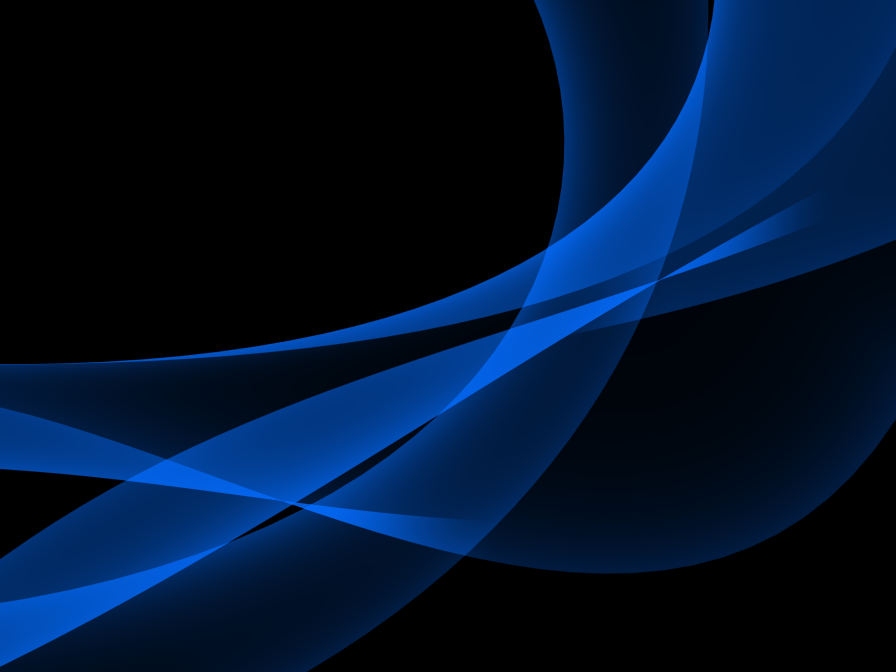
This background is drawn by a WebGL 2 fragment shader. Its source:

```glsl
#version 300 es
precision highp float;
// Translucent blue ribbons sweeping over black. Each ribbon is the area between
// two cubic Bezier edges, lit by a soft glow that fades inward from each edge.
// Where the edges cross, the ribbon twists; overlapping ribbons add their light.
uniform vec2 u_resolution;
out vec4 fragColor;

vec2 bezier(vec2 a, vec2 b, vec2 c, vec2 d, float t) {
    float s = 1.0 - t;
    return s * s * s * a + 3.0 * s * t * (s * b + t * c) + t * t * t * d;
}

// Signed distance to a Bezier curve, positive on the left of its direction
float edgeDistance(vec2 p, vec2 a, vec2 b, vec2 c, vec2 d) {
    const int SEGMENTS = 32;
    float nearest = 1e5, side = 1.0;
    vec2 start = a;
    for (int i = 1; i <= SEGMENTS; i++) {
        vec2 end = bezier(a, b, c, d, float(i) / float(SEGMENTS));
        vec2 along = end - start, rel = p - start;
        vec2 gap = rel - along * clamp(dot(rel, along) / dot(along, along), 0.0, 1.0);
        float dist = dot(gap, gap);
        if (dist < nearest) {
            nearest = dist;
            side = along.x * rel.y - along.y * rel.x < 0.0 ? -1.0 : 1.0;
        }
        start = end;
    }
    return side * sqrt(nearest);
}

// Light of a ribbon between two edges: base level, glow strengths, glow widths
float ribbon(float d1, float d2, float base, vec2 glow, vec2 width) {
    float aa = 0.8 / u_resolution.y;
    float s1 = smoothstep(-aa, aa, d1), s2 = smoothstep(-aa, aa, d2);
    float inside = mix(s1, 1.0 - s1, s2);
    return inside * (base + dot(glow, exp(-abs(vec2(d1, d2)) / width)));
}

void main() {
    vec2 p = gl_FragCoord.xy / u_resolution.y;

    // Edges of the tall ribbon falling from the top to the lower left
    float fallInner = edgeDistance(p, vec2(0.774, 1.043), vec2(0.967, 0.679), vec2(0.747, 0.210), vec2(-0.035, 0.097));
    float fallOuter = edgeDistance(p, vec2(1.052, 1.052), vec2(1.076, 0.653), vec2(0.894, 0.219), vec2(0.365, -0.050));
    // Edges of the sweep from the upper right to the middle left
    float sweepTop = edgeDistance(p, vec2(1.066, 1.043), vec2(1.059, 0.670), vec2(0.660, 0.448), vec2(-0.035, 0.458));
    float sweepLow = edgeDistance(p, vec2(1.363, 1.000), vec2(1.215, 0.583), vec2(0.660, 0.453), vec2(-0.035, 0.458));
    float wingLow = edgeDistance(p, vec2(1.389, 0.667), vec2(1.111, 0.545), vec2(0.868, 0.505), vec2(0.521, 0.436));
    // Edges of the bowl and of the blade at its left end
    float bowl = edgeDistance(p, vec2(1.363, 0.427), vec2(1.059, -0.146), vec2(0.382, 0.323), vec2(-0.035, 0.401));
    float bladeLow = edgeDistance(p, vec2(1.424, 0.306), vec2(0.781, 0.132), vec2(0.451, 0.280), vec2(-0.035, 0.304));
    // Edges of the diagonal leaf rising from the lower left
    float leafTop = edgeDistance(p, vec2(-0.035, 0.142), vec2(0.382, 0.458), vec2(0.816, 0.486), vec2(1.389, 0.740));
    float leafLow = edgeDistance(p, vec2(-0.035, -0.009), vec2(0.451, 0.222), vec2(0.903, 0.575), vec2(1.389, 0.800));

    // Add up the ribbons, fading those that dissolve along their length
    float light = ribbon(fallInner, fallOuter, 0.08, vec2(0.42, 0.18), vec2(0.055, 0.05));
    light += ribbon(sweepTop, sweepLow, 0.28, vec2(0.20, 0.10), vec2(0.07, 0.05));
    light += ribbon(sweepTop, bowl, 0.035, vec2(0.25, 0.22), vec2(0.02, 0.09));
    light += ribbon(sweepLow, wingLow, 0.18, vec2(0.08, 0.10), vec2(0.12, 0.05))
        * smoothstep(0.78, 1.0, p.x);
    light += ribbon(bowl, bladeLow, 0.38, vec2(0.15, 0.30), vec2(0.04))
        * (1.0 - smoothstep(0.43, 0.75, p.x));
    light += ribbon(leafTop, leafLow, 0.28, vec2(0.17, 0.42), vec2(0.04, 0.055))
        * (1.0 - smoothstep(0.98, 1.25, p.x));

    // Soft limit on the brightness, then the blue tint
    light /= pow(1.0 + pow(light, 4.0), 0.25);
    fragColor = vec4(vec3(0.012, 0.425, 1.0) * light, 1.0);
}
```
